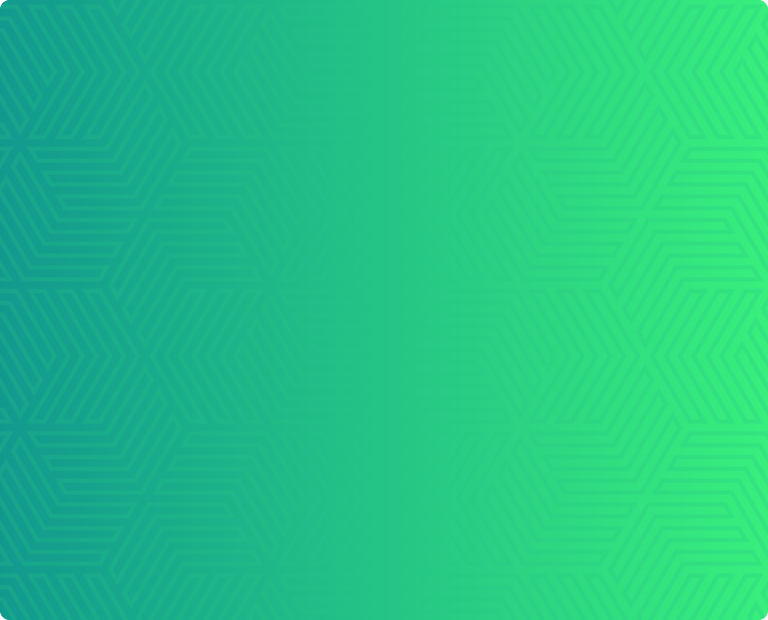
This background is drawn by a WebGL 2 fragment shader. Its source:

```glsl
#version 300 es
precision highp float;
// Teal to green horizontal gradient under a faint woven lattice of striped
// rhombi. Blocks of cells are folded into sectors, and each sector picks one
// of three stripe directions; stripes pair up into closed loops where they end.

uniform vec2 u_resolution;
out vec4 fragColor;

const vec3 TEAL = vec3(0.067, 0.600, 0.557);
const vec3 GREEN = vec3(0.220, 0.937, 0.490);
const vec3 PAPER = vec3(1.0);

// Lengths are fractions of the canvas height.
const vec2 BLOCK = vec2(0.4032, 0.2294);
const vec2 BLOCK_CORNER = vec2(0.0323, 0.7694);
const float STRIPES = 6.0;
const float LINE_HALF_WIDTH = 0.18;
const float LINE_STRENGTH = 0.26;
const float CORNER_RADIUS = 0.016;
const float NO_END = 2.0;

float roundedBox(vec2 p, vec2 halfSize, float radius) {
    vec2 d = abs(p) - halfSize + radius;
    return length(max(d, 0.0)) + min(max(d.x, d.y), 0.0) - radius;
}

// x: coordinate across the stripes, y: distance to the border that ends them,
// both with one unit per rhombus side.
vec2 weave(vec2 p, vec2 block, vec2 corner) {
    vec2 grid = (p - corner) / block;
    vec2 id = floor(grid);
    // Local axes: x spans -1.5 to 1.5 sides, y spans -1 to 1 half rows.
    vec2 q = (fract(grid) - 0.5) * vec2(3.0, 2.0);
    vec2 a = abs(q);
    float inner = a.x - 0.5 * a.y;
    float outer = inner - 1.0;
    bool level = mod(id.x + id.y, 2.0) > 0.5;
    bool sameSign = q.x * q.y > 0.0;

    // Diamonds on the block axis lean right, those on its border lean left.
    // Their stripes bend into level bars but stop at chevrons.
    if (inner < 0.0) {
        float end = 0.5 * a.y + sign(q.y) * q.x;
        return vec2(q.x - 0.5 * q.y, level ? NO_END : end);
    }
    if (outer > 0.0) {
        bool open = level || !sameSign;
        return vec2(q.x + 0.5 * q.y, open ? NO_END : outer);
    }

    // The rhombi between alternate level bars and chevrons.
    if (level) return vec2(q.y, sameSign ? inner : -outer);
    return vec2(inner, 1.0 - a.y);
}

// Distance to the outline of long slots, two units apart, closed at the end.
float slotOutline(float across, float toEnd) {
    float side = abs(mod(across, 2.0) - 1.0) - 0.5;
    return abs(max(side, 0.5 - toEnd));
}

float lineMask(float d, float halfWidth, float blur) {
    return 1.0 - smoothstep(halfWidth - blur, halfWidth + blur, d);
}

void main() {
    vec2 p = gl_FragCoord.xy / u_resolution.y;
    float aspect = u_resolution.x / u_resolution.y;
    float pixel = 1.0 / u_resolution.y;

    // Base gradient
    vec3 color = mix(TEAL, GREEN, p.x / aspect);

    // Lines tint towards the middle hue, so they fade out at the centre
    vec2 stripe = weave(p, BLOCK, BLOCK_CORNER) * STRIPES;
    float blur = pixel * STRIPES * 2.0 / BLOCK.y;
    float lines = lineMask(slotOutline(stripe.x, stripe.y), LINE_HALF_WIDTH, blur);
    color = mix(color, mix(TEAL, GREEN, 0.5), lines * LINE_STRENGTH);

    // Rounded card corners, smoothed without touching the straight sides
    vec2 halfSize = 0.5 * vec2(aspect, 1.0);
    float edge = roundedBox(p - halfSize, halfSize, CORNER_RADIUS);
    color = mix(color, PAPER, smoothstep(-0.4 * pixel, 0.6 * pixel, edge));

    fragColor = vec4(color, 1.0);
}
```
